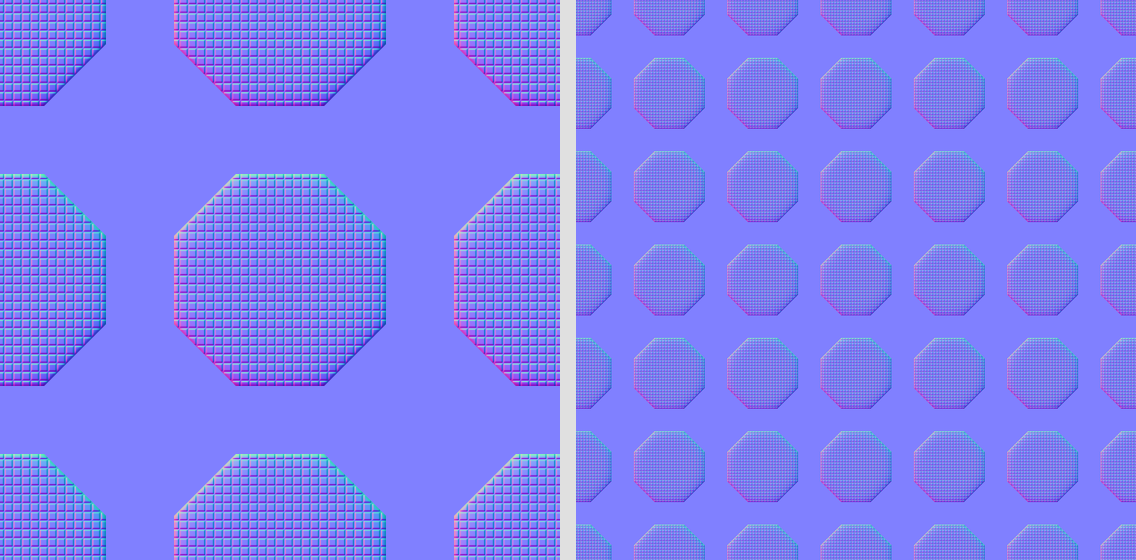
Left: one tile. Right: repeated 3 by 3.
This texture map is drawn by a WebGL 2 fragment shader. Its source:

```glsl
#version 300 es
precision highp float;
// Normal map of flat ground with bevelled octagonal plates covered in small square studs.

uniform vec2 u_resolution;
out vec4 fragColor;

const float PLATES = 2.0;            // plates across the canvas
const float STUDS = 32.0;            // studs across one plate cell
const float APOTHEM = 0.379;         // plate centre to face, in plate cells
const float STUD_HALF = 0.39;        // stud centre to edge, in stud cells
const float EDGE_SOFTNESS = 0.046;   // stud edge spread, in stud cells
const int SAMPLES = 4;               // samples per pixel side

float bell(float x, float spread) {
    float t = x / spread;
    return exp(-0.5 * t * t);
}

// Distance inside a regular octagon, positive within it.
float octagonInside(vec2 p, float apothem) {
    vec2 a = abs(p);
    return apothem - max(max(a.x, a.y), (a.x + a.y) * 0.70710678);
}

// Sharp rim and wide soft bevel, summed over the eight faces.
vec2 bevelTilt(vec2 p, float apothem) {
    vec2 tilt = vec2(0.0);
    for (int i = 0; i < 8; i++) {
        float angle = float(i) * 0.78539816;
        vec2 face = vec2(cos(angle), sin(angle));
        float depth = max(apothem - dot(p, face), 0.0);
        float rim = 1.3 * bell(depth, 0.005);
        float glow = 0.42 * exp(-depth / 0.04);
        tilt += face * (rim + glow);
    }
    return tilt;
}

// Tilt across one axis of a stud; lightGain scales its lit edge.
float studTilt(float across, float along, float lightGain, float litSide) {
    float lit = bell(across - litSide * STUD_HALF, EDGE_SOFTNESS);
    float shaded = bell(across + litSide * STUD_HALF, EDGE_SOFTNESS);
    float span = 1.0 - smoothstep(STUD_HALF - 0.02, STUD_HALF + 0.06, abs(along));
    return litSide * span * (lit * lightGain - 1.9 * shaded);
}

vec3 encodeNormal(vec2 tilt) {
    // Horizontal tilt is inverted relative to vertical tilt.
    vec3 normal = normalize(vec3(-tilt.x, tilt.y, 1.0));
    return 0.5 + 0.5 * normal;
}

vec3 surface(vec2 uv) {
    vec2 plate = fract(uv * PLATES + 0.5) - 0.5;
    if (octagonInside(plate, APOTHEM) < 0.0) return encodeNormal(vec2(0.0));

    vec2 stud = fract(plate * STUDS + 0.5) - 0.5;
    vec2 place = plate / APOTHEM;
    // Lit edges strengthen toward the right and the bottom.
    vec2 gain = 1.25 + 0.6 * vec2(place.x, -place.y);
    vec2 tilt = bevelTilt(plate, APOTHEM);
    tilt.x += studTilt(stud.x, stud.y, gain.x, -1.0);
    tilt.y += studTilt(stud.y, stud.x, gain.y, 1.0);
    return encodeNormal(tilt);
}

void main() {
    // Average a grid of samples to smooth every edge.
    vec3 color = vec3(0.0);
    for (int y = 0; y < SAMPLES; y++) {
        for (int x = 0; x < SAMPLES; x++) {
            vec2 offset = (vec2(x, y) + 0.5) / float(SAMPLES) - 0.5;
            color += surface((gl_FragCoord.xy + offset) / u_resolution);
        }
    }
    fragColor = vec4(color / float(SAMPLES * SAMPLES), 1.0);
}
```
